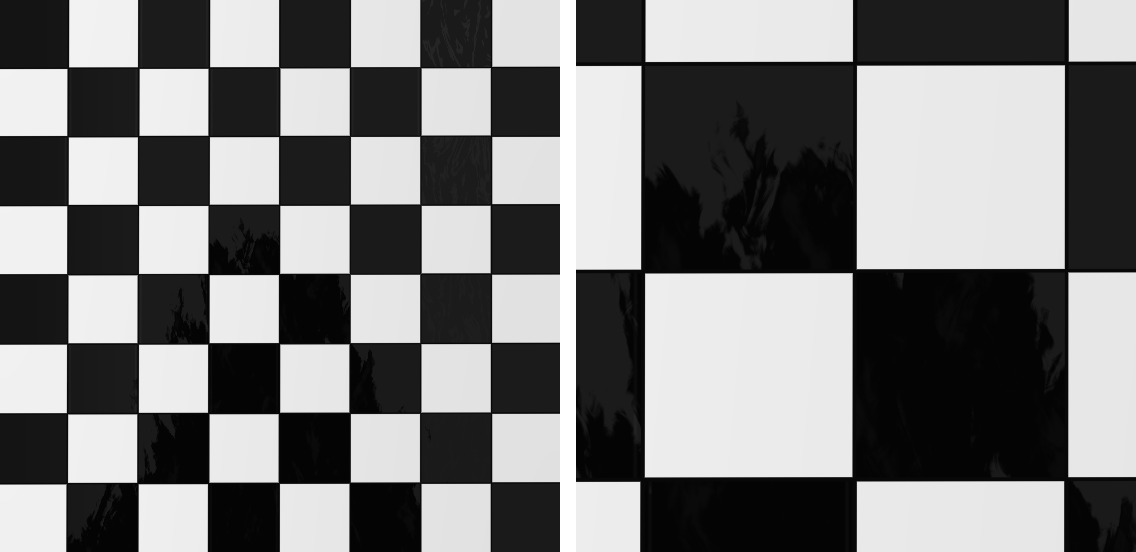
Left, the full canvas; right, a detail of the centre.
A WebGL 1 fragment shader for this pattern:

```glsl
precision highp float;
// Eight by eight checkerboard of pale and black lacquered tiles with thin dark seams.
// A slightly stretched grid gives the cells; layered sines break up the glossy
// patches that spread over the lower middle and the faint ripples at upper right.
uniform vec2 u_resolution;

float hash(vec2 cell) {
  return fract(sin(dot(cell, vec2(12.99, 78.23))) * 437.58);
}

// Layered, warped sines, roughly -1 to 1
float layeredSines(vec2 p) {
  float sum = 0.0;
  float amplitude = 0.6;
  for (int i = 0; i < 5; i++) {
    p += 0.7 * sin(p.yx * vec2(1.3, 0.8) + float(i) * 2.1);
    sum += amplitude * sin(p.x) * cos(p.y);
    p = p * 1.8 + vec2(1.7, 4.1);
    amplitude *= 0.62;
  }
  return sum;
}

// Column and row coordinates, counted from the upper left
vec2 boardGrid(vec2 uv) {
  float down = 1.0 - uv.y;
  float column = 7.0 + (uv.x - 0.8776) / (0.1259 + 0.0004 * down);
  float row = (down - 0.1230 + 0.0015 * (uv.x - 0.5)) / 0.12394;
  return vec2(column, 1.0 + row - 0.00197 * row * row);
}

float paleTile(vec2 uv, vec2 cell) {
  float shade = mix(0.945, 0.885, smoothstep(0.0, 1.0, uv.x));
  return shade + 0.008 * (uv.y - 0.5) + 0.008 * (hash(cell) - 0.5);
}

float blackTile(vec2 grid, vec2 cell) {
  float seed = hash(cell);
  float streak = layeredSines(grid * vec2(8.0, 2.6) + seed * 23.0);
  float grain = layeredSines(grid * vec2(27.0, 13.0) + seed * 11.0);

  // Satin surface, a little deeper on the left
  float satin = mix(0.080, 0.104, smoothstep(0.3, 2.0, grid.x));
  satin += 0.006 * (seed - 0.5);

  // Wavy ripples in the seventh column, fading downward
  float ripple = smoothstep(0.45, 1.0, sin(streak * 7.0 + grid.x * 16.0));
  float rippleArea = step(6.0, cell.x) * step(cell.x, 6.0);
  satin += 0.045 * ripple * rippleArea * exp(-0.35 * cell.y);

  // Glossy region widens toward the bottom, with a ragged border
  float rise = max(grid.y - 3.0, 0.0);
  float halfWidth = 0.9 + 0.08 * rise * rise;
  float inside = min(halfWidth - abs(grid.x - 3.9), grid.y - 3.6);
  float ragged = inside + 0.50 * streak + 0.16 * grain + 0.2 * (seed - 0.5);
  float gloss = smoothstep(-0.06, 0.10, ragged);
  float reflection = 0.022 * smoothstep(0.4, 1.0, streak + 0.4 * grain);
  return mix(satin, 0.016 + reflection, gloss);
}

void main() {
  vec2 uv = gl_FragCoord.xy / u_resolution;
  vec2 grid = boardGrid(uv);
  vec2 cell = floor(grid);
  float isPale = mod(cell.x + cell.y, 2.0);

  // Distance to the seven inner seams each way
  vec2 toSeam = abs(grid - clamp(floor(grid + 0.5), 1.0, 7.0));
  float edge = min(toSeam.x, toSeam.y);
  float soft = 5.6 / min(u_resolution.x, u_resolution.y);
  float seamWidth = 0.008 + 0.004 * hash(cell + 3.0);
  float face = smoothstep(-soft, soft, edge - seamWidth);

  float tone = isPale > 0.5 ? paleTile(uv, cell) : blackTile(grid, cell);

  // Faint light on the upright rims of the black tiles
  float rim = 1.0 - smoothstep(0.0, 0.012 + soft, abs(toSeam.x - 0.035));
  tone += (1.0 - isPale) * 0.03 * rim * step(0.6, hash(cell + 7.0));

  gl_FragColor = vec4(vec3(mix(0.03, tone, face)), 1.0);
}
```
